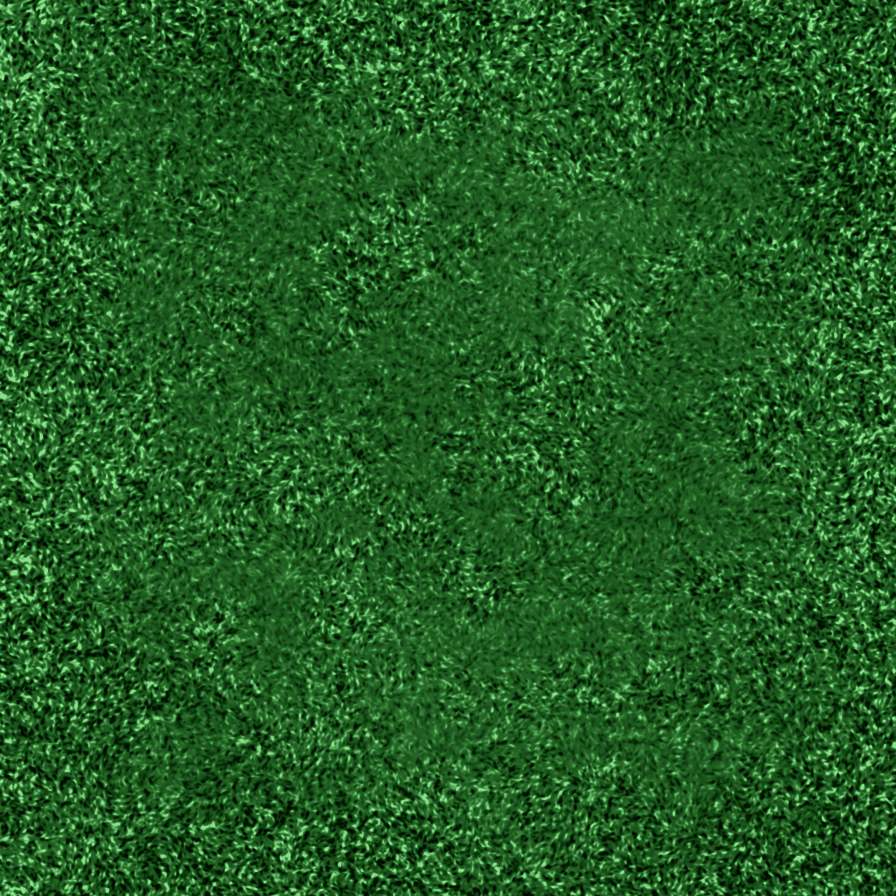
A WebGL 1 fragment shader for this texture:

```glsl
precision highp float;
// Dense short green turf: fine oriented grains with patchy contrast and rough, darker borders.
uniform vec2 u_resolution;

const float GRAIN_CELLS = 210.0;
const vec2 GRAIN_SIGMA = vec2(0.46, 0.24); // length and width, in cells
const float GRAIN_GAIN = 2.05;             // brings the grain sum to unit deviation

// Sine-free hash: two random values per lattice point.
vec2 hash2(vec2 p) {
  vec3 q = fract(p.xyx * vec3(0.1031, 0.1030, 0.0973));
  q += dot(q, q.yzx + 33.33);
  return fract((q.xx + q.yz) * q.zy);
}

float valueNoise(vec2 p) {
  vec2 cell = floor(p);
  vec2 f = fract(p);
  vec2 s = f * f * (3.0 - 2.0 * f);
  float low = mix(hash2(cell).x, hash2(cell + vec2(1.0, 0.0)).x, s.x);
  float high = mix(hash2(cell + vec2(0.0, 1.0)).x, hash2(cell + vec2(1.0)).x, s.x);
  return mix(low, high, s.y);
}

float cloudNoise(vec2 p) {
  float sum = 0.0;
  float weight = 0.5;
  for (int octave = 0; octave < 4; octave++) {
    sum += weight * valueNoise(p);
    p = mat2(1.6, 1.2, -1.2, 1.6) * p + 17.3;
    weight *= 0.55;
  }
  return sum / 1.01;
}

// Soft elongated spot turned by the given angle.
float blade(vec2 offset, float angle, vec2 sigma) {
  float c = cos(angle);
  float s = sin(angle);
  vec2 local = vec2(c * offset.x + s * offset.y, c * offset.y - s * offset.x) / sigma;
  return exp(-0.5 * dot(local, local));
}

// One light or dark blade per cell, leaning around a shared direction.
float grainLayer(vec2 p, float direction, float seed) {
  vec2 base = floor(p);
  float sum = 0.0;
  for (int y = -1; y <= 1; y++) {
    for (int x = -1; x <= 1; x++) {
      vec2 cell = base + vec2(float(x), float(y));
      vec2 position = cell + hash2(cell + seed);
      vec2 traits = hash2(cell + seed + 371.0);
      float angle = direction + (traits.x - 0.5) * 1.8;
      sum += (2.0 * traits.y - 1.0) * blade(p - position, angle, GRAIN_SIGMA);
    }
  }
  return sum;
}

vec3 blendStop(vec3 color, vec3 next, float start, float end, float tone) {
  return mix(color, next, clamp((tone - start) / (end - start), 0.0, 1.0));
}

// Tone is in standard deviations around the middle green.
vec3 turfColor(float tone) {
  vec3 color = vec3(0.0, 0.05, 0.0);
  color = blendStop(color, vec3(0.01, 0.12, 0.01), -2.8, -1.96, tone);
  color = blendStop(color, vec3(0.05, 0.23, 0.05), -1.96, -1.06, tone);
  color = blendStop(color, vec3(0.10, 0.33, 0.11), -1.06, -0.27, tone);
  color = blendStop(color, vec3(0.15, 0.41, 0.15), -0.27, 0.48, tone);
  color = blendStop(color, vec3(0.24, 0.53, 0.25), 0.48, 1.20, tone);
  color = blendStop(color, vec3(0.37, 0.71, 0.38), 1.20, 1.96, tone);
  return blendStop(color, vec3(0.54, 0.88, 0.54), 1.96, 2.9, tone);
}

void main() {
  vec2 uv = gl_FragCoord.xy / u_resolution;

  // Rough border: 1 at the canvas edge, fading to 0 inside.
  vec2 inset = min(uv, 1.0 - uv);
  float wobble = (cloudNoise(uv * 6.0 + 40.0) - 0.5) * 0.16;
  float border = 1.0 - smoothstep(0.0, 0.19, min(inset.x, inset.y) + wobble);

  // Small tufts of strong grain between flatter patches.
  float tufts = smoothstep(0.28, 0.72, cloudNoise(uv * vec2(13.0, 17.0) + 9.0));
  float contrast = mix(mix(0.55, 1.15, tufts), 1.4, border);

  // Broad light and dark areas, stronger along the border.
  float shade = (cloudNoise(uv * 4.5 + 71.0) - 0.5) * mix(0.7, 1.8, border);
  shade -= 0.18 * border;

  // Fine blades following a wandering direction.
  float direction = 6.28318 * valueNoise(uv * 20.0 + 5.0);
  vec2 p = uv * GRAIN_CELLS;
  float grain = grainLayer(p, direction, 13.0);
  grain += grainLayer(p + 0.5, direction + 0.7, 149.0);

  float tone = grain * GRAIN_GAIN * contrast + shade;
  gl_FragColor = vec4(turfColor(tone), 1.0);
}
```
